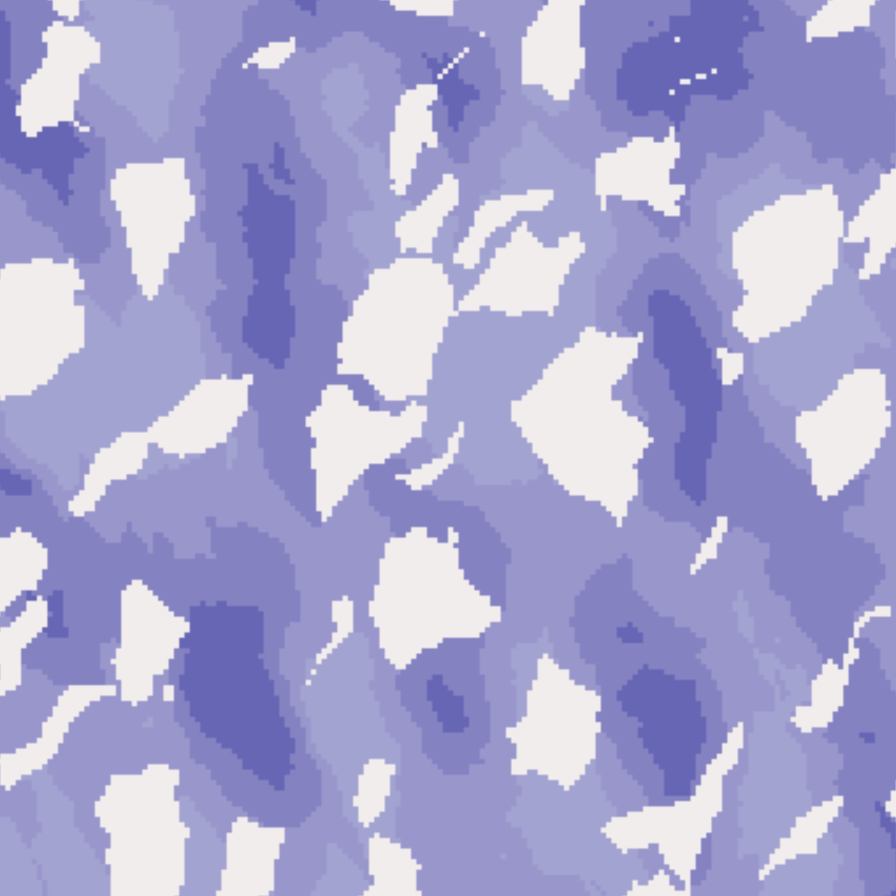
This texture is drawn by a three.js fragment shader. Its source:

```glsl
// Chalky violet camouflage with pale angular chips, drawn on a coarse grid.
// Warped layered sines plus noise are cut into four flat violet tones;
// inset cells of stretched cellular noise make the chips and slivers.
varying vec2 vUv;

const vec3 DARK_VIOLET  = vec3(0.40, 0.40, 0.71);
const vec3 MID_VIOLET   = vec3(0.52, 0.51, 0.76);
const vec3 BASE_VIOLET  = vec3(0.60, 0.59, 0.80);
const vec3 LIGHT_VIOLET = vec3(0.64, 0.64, 0.82);
const vec3 CHALK        = vec3(0.95, 0.93, 0.93);
const float GRID = 170.0; // coarse blocks across the canvas

float hash(vec2 c) {
  return fract(sin(dot(c, vec2(127.1, 311.7))) * 43758.5);
}

vec2 hash2(vec2 c) {
  return vec2(hash(c), hash(c + vec2(57.3, 19.7)));
}

float valueNoise(vec2 p) {
  vec2 i = floor(p);
  vec2 f = smoothstep(0.0, 1.0, p - i);
  float low = mix(hash(i), hash(i + vec2(1.0, 0.0)), f.x);
  float high = mix(hash(i + vec2(0.0, 1.0)), hash(i + vec2(1.0)), f.x);
  return mix(low, high, f.y);
}

// Four octaves centred on zero, standard deviation near 0.25
float fbm(vec2 p) {
  float sum = 0.0;
  float gain = 1.0;
  for (int i = 0; i < 4; i++) {
    sum += gain * (valueNoise(p) - 0.5);
    p = p * 2.03 + vec2(11.3, 5.7);
    gain *= 0.5;
  }
  return sum;
}

// Six sines in spread directions, standard deviation near 1.73
float layeredSines(vec2 p) {
  float sum = 0.0;
  for (int i = 0; i < 6; i++) {
    float n = float(i);
    vec2 dir = vec2(cos(n * 2.4), sin(n * 2.4));
    sum += sin(dot(p, dir) * (1.0 + 0.2 * n) + n * 1.7);
  }
  return sum;
}

// Coordinates stretched along a direction; density is (along, across)
vec2 grainFrame(vec2 p, float angle, vec2 density) {
  vec2 along = vec2(cos(angle), sin(angle));
  return vec2(dot(p, along), dot(p, vec2(-along.y, along.x))) * density;
}

// Positive inside the chosen share of cells, each shrunk by its own inset
float chips(vec2 p, float share, float maxInset) {
  vec2 home = floor(p);
  vec2 nearest = home;
  float d1 = 9.0;
  float d2 = 9.0;
  for (int y = -1; y <= 1; y++) {
    for (int x = -1; x <= 1; x++) {
      vec2 cell = home + vec2(float(x), float(y));
      vec2 toSeed = cell + hash2(cell) - p;
      float d = dot(toSeed, toSeed);
      if (d < d1) {
        d2 = d1;
        d1 = d;
        nearest = cell;
      } else {
        d2 = min(d2, d);
      }
    }
  }
  // An even rank keeps the chosen cells spread over the canvas
  float rank = fract(dot(nearest, vec2(0.755, 0.57)) + 0.4 * hash(nearest + 3.1));
  float inset = mix(0.02, maxInset, hash(nearest + 8.6));
  return rank < share ? d2 - d1 - inset : -1.0;
}

vec3 camouflage(vec2 p) {
  vec2 warp = vec2(fbm(p * 9.0), fbm(p * 9.0 + 37.0));

  // Tone: steep bands that lean to the left as they rise
  vec2 bent = p + 0.04 * warp;
  vec2 band = vec2(bent.x + 0.3 * bent.y, bent.y);
  float tone = 0.46 * layeredSines(band * vec2(16.0, 8.0) + 2.0);
  tone += 2.4 * fbm(band * vec2(9.0, 5.5) + 71.0);

  vec3 color = mix(DARK_VIOLET, MID_VIOLET, step(-1.42, tone));
  color = mix(color, BASE_VIOLET, step(-0.38, tone));
  color = mix(color, LIGHT_VIOLET, step(0.70, tone));

  // Chalk: broad chips and thin slivers, scarcer over the dark bands
  vec2 rough = p + 0.06 * warp;
  float broad = chips(grainFrame(rough, 1.1, vec2(7.5, 12.0)), 0.23, 0.22);
  float thin = chips(grainFrame(rough + 4.0, 0.8, vec2(10.0, 25.0)), 0.10, 0.25);
  float shyness = 0.35 * max(0.0, -0.2 - tone);
  return mix(color, CHALK, step(shyness, max(broad, thin)));
}

void main() {
  // Blend the four nearest blocks, with a narrow soft seam between them
  vec2 g = vUv * GRID - 0.5;
  vec2 corner = floor(g);
  vec2 blend = smoothstep(0.2, 0.8, g - corner);
  vec3 color = vec3(0.0);
  for (int y = 0; y <= 1; y++) {
    for (int x = 0; x <= 1; x++) {
      vec2 offset = vec2(float(x), float(y));
      vec2 weight = mix(1.0 - blend, blend, offset);
      color += weight.x * weight.y * camouflage((corner + offset + 0.5) / GRID);
    }
  }
  gl_FragColor = vec4(color, 1.0);
}
```
